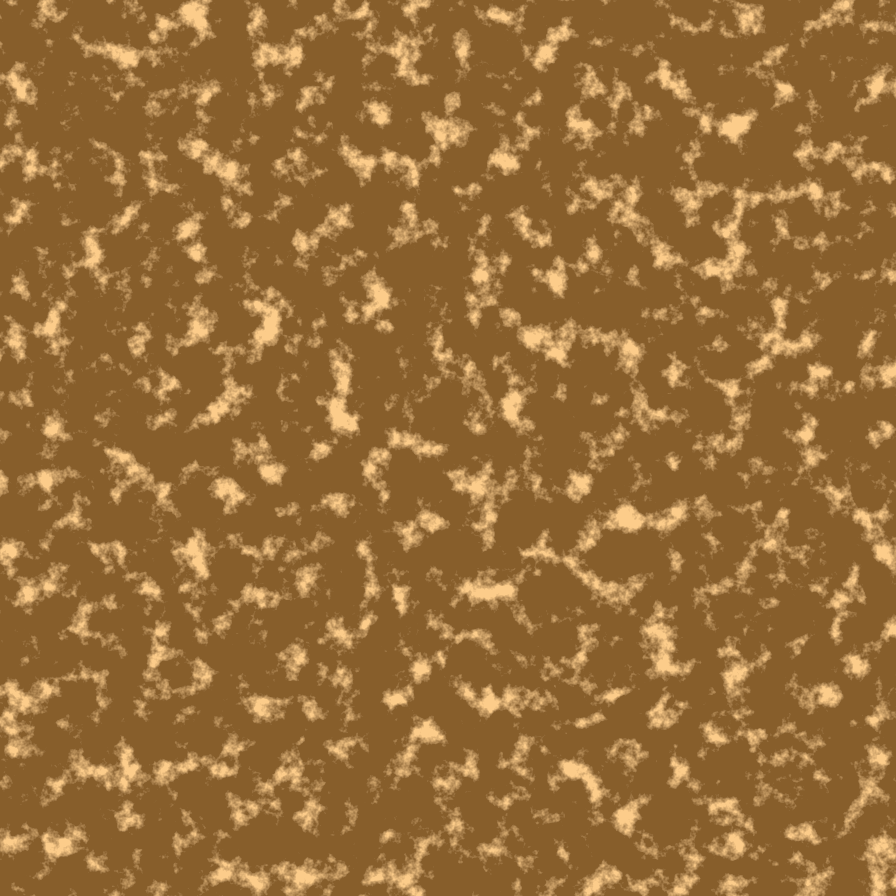
Give the GLSL for this texture, as a three.js fragment shader.

```glsl
// Ragged cream flecks scattered over a flat brown ground.
varying vec2 vUv;

// Random angle for a lattice point
float hashAngle(vec2 cell) {
  vec3 p = fract(vec3(cell.xyx) * vec3(0.1031, 0.1030, 0.0973));
  p += dot(p, p.yzx + 33.33);
  return 6.28318 * fract((p.x + p.y) * p.z);
}

// Slope contribution of one lattice corner
float corner(vec2 cell, vec2 offset) {
  float angle = hashAngle(cell);
  return dot(vec2(cos(angle), sin(angle)), offset);
}

// Gradient noise, centred on zero
float gradientNoise(vec2 p) {
  vec2 cell = floor(p);
  vec2 f = fract(p);
  vec2 fade = f * f * f * (f * (f * 6.0 - 15.0) + 10.0);
  vec2 e = vec2(1.0, 0.0);
  float low = mix(corner(cell, f), corner(cell + e.xy, f - e.xy), fade.x);
  float high = mix(corner(cell + e.yx, f - e.yx), corner(cell + e.xx, f - e.xx), fade.x);
  return mix(low, high, fade.y);
}

// Rough fractal sum; each octave is turned to hide the lattice
float fractalNoise(vec2 p) {
  mat2 turnAndDouble = 2.0 * mat2(0.8, 0.6, -0.6, 0.8);
  float sum = 0.0;
  float amplitude = 1.0;
  for (int octave = 0; octave < 5; octave++) {
    sum += amplitude * gradientNoise(p);
    p = turnAndDouble * p + vec2(17.3, 41.7);
    amplitude *= 0.6;
  }
  return sum;
}

void main() {
  vec3 brown = vec3(0.53, 0.37, 0.17);
  vec3 cream = vec3(0.99, 0.80, 0.54);

  // Only the peaks of the noise rise above the ground
  float height = fractalNoise(vUv * 25.0 + 60.0);
  float fleck = clamp((height - 0.102) / 0.458, 0.0, 1.0);

  // Blue rises a little sooner than red, which warms the midtones
  vec3 blend = pow(vec3(fleck), vec3(1.0, 0.95, 0.85));
  gl_FragColor = vec4(mix(brown, cream, blend), 1.0);
}
```
